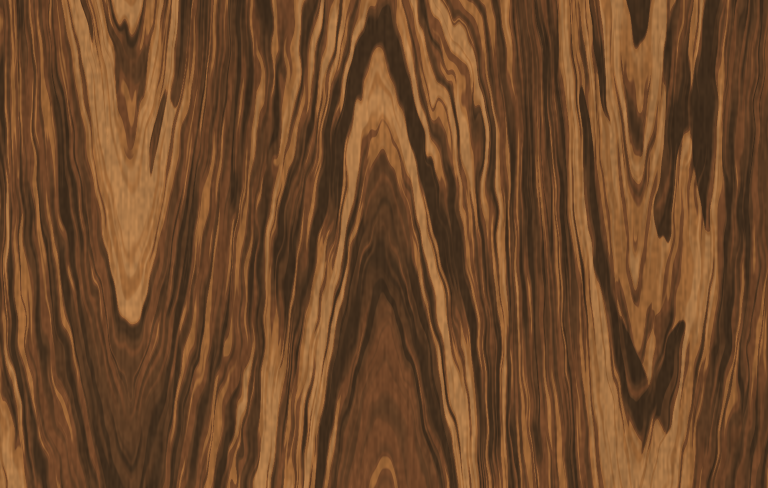
A WebGL 1 fragment shader for this texture:

```glsl
precision highp float;
// Figured rosewood veneer: a cathedral arch between two downward gold flames.
// A folded, tilted ring field gives the arches; stretched noise along the
// rings gives the stripes, and a tone profile places gold and dark zones.
uniform vec2 u_resolution;

const float PI = 3.14159265;
const float ARCH_AXIS = 0.786;
const float HALF_PERIOD = 0.52;

const vec3 DARK = vec3(0.245, 0.172, 0.108);
const vec3 BROWN = vec3(0.345, 0.228, 0.137);
const vec3 RED_BROWN = vec3(0.435, 0.27, 0.158);
const vec3 GOLD = vec3(0.59, 0.385, 0.208);
const vec3 PALE_GOLD = vec3(0.665, 0.467, 0.28);

float hash(vec2 p) {
  return fract(sin(dot(p, vec2(127.1, 311.7))) * 43758.5453);
}

float noise(vec2 p) {
  vec2 i = floor(p);
  vec2 f = fract(p);
  f = f * f * (3.0 - 2.0 * f);
  float low = mix(hash(i), hash(i + vec2(1.0, 0.0)), f.x);
  float high = mix(hash(i + vec2(0.0, 1.0)), hash(i + vec2(1.0, 1.0)), f.x);
  return mix(low, high, f.y);
}

// Noise centred on zero.
float wobble(vec2 p, vec2 scale) {
  return noise(p * scale) - 0.5;
}

// Ring radius: a rounded triangle wave across, tilted most at the axes.
float ringField(vec2 p) {
  float wave = cos(PI * (p.x - ARCH_AXIS) / HALF_PERIOD);
  float across = HALF_PERIOD / PI * acos(0.99 * wave);
  float wideFlame = smoothstep(0.95, 1.3, p.x);
  float slope = mix(0.05, mix(0.2, 0.12, wideFlame), abs(wave));
  float r = across + 0.08 + slope * (p.y - 0.4) + 0.11 * wideFlame;
  r += 0.03 * wobble(p, vec2(7.0, 2.5));
  r += 0.018 * wobble(p + 3.7, vec2(26.0, 7.0));
  return r + 0.009 * wobble(p + 9.1, vec2(70.0, 18.0));
}

// Mean tone (x) and stripe contrast (y) from the core out to the flames.
vec2 toneProfile(float r) {
  vec2 tone = vec2(0.49, 0.5);
  tone = mix(tone, vec2(0.38, 1.3), smoothstep(0.107, 0.113, r));
  tone = mix(tone, vec2(0.26, 0.9), smoothstep(0.142, 0.148, r));
  tone = mix(tone, vec2(0.61, 2.15), smoothstep(0.164, 0.174, r));
  tone = mix(tone, vec2(0.42, 1.1), smoothstep(0.34, 0.4, r));
  return mix(tone, vec2(0.82, 1.4), smoothstep(0.555, 0.565, r));
}

// Layered stripes that follow the rings and taper along the grain.
float stripes(vec2 p, float r) {
  float along = 3.6 * p.y + 2.5 * p.x;
  float broad = noise(vec2(r * 88.0, along));
  float medium = noise(vec2(r * 160.0 + 17.0, along * 1.4));
  float fine = noise(vec2(r * 300.0 + 41.0, along * 2.0));
  return 0.5 * broad + 0.31 * medium + 0.19 * fine;
}

// Thin dark growth lines that fade in and out along the grain.
float growthLines(vec2 p, float r) {
  float level = noise(vec2(r * 75.0 + 63.0, 2.4 * p.y + 2.0 * p.x));
  float gate = noise(vec2(r * 24.0 + 29.0, 4.0 * p.y + 3.0 * p.x));
  float line = 1.0 - smoothstep(0.04, 0.12, abs(level - 0.5));
  return line * smoothstep(0.4, 0.6, gate) * smoothstep(0.1, 0.17, r);
}

// Ragged dark crescents inside the gold flames.
float crescents(vec2 p, float r) {
  float patch = noise(vec2(r * 36.0 + 5.0, 8.0 * p.x + 3.5 * p.y));
  return smoothstep(0.565, 0.58, r) * smoothstep(0.62, 0.68, patch);
}

vec3 woodColor(float tone) {
  vec3 c = mix(DARK, BROWN, smoothstep(0.14, 0.38, tone));
  c = mix(c, RED_BROWN, smoothstep(0.38, 0.52, tone));
  c = mix(c, GOLD, smoothstep(0.58, 0.64, tone));
  return mix(c, PALE_GOLD, smoothstep(0.7, 0.98, tone));
}

// Pores, short fibres and slow stain as a brightness factor.
float fibre(vec2 p) {
  float shade = 1.0 + 0.17 * wobble(p, vec2(250.0, 22.0));
  shade += 0.13 * wobble(p + 5.3, vec2(190.0, 90.0));
  return shade + 0.1 * wobble(p + 7.7, vec2(5.0, 2.0));
}

vec3 veneer(vec2 p) {
  float r = ringField(p);
  vec2 profile = toneProfile(r);
  float tone = profile.x + profile.y * (stripes(p, r) - 0.5);
  tone -= 0.55 * crescents(p, r) + 0.24 * growthLines(p, r);
  return woodColor(tone) * fibre(p);
}

void main() {
  // Four samples per pixel smooth the thin stripes.
  vec3 sum = vec3(0.0);
  for (int i = 0; i < 4; i++) {
    float k = float(i);
    vec2 offset = vec2(mod(k, 2.0), floor(k / 2.0)) * 0.5 - 0.25;
    sum += veneer((gl_FragCoord.xy + offset) / u_resolution.y);
  }
  gl_FragColor = vec4(sum / 4.0, 1.0);
}
```
